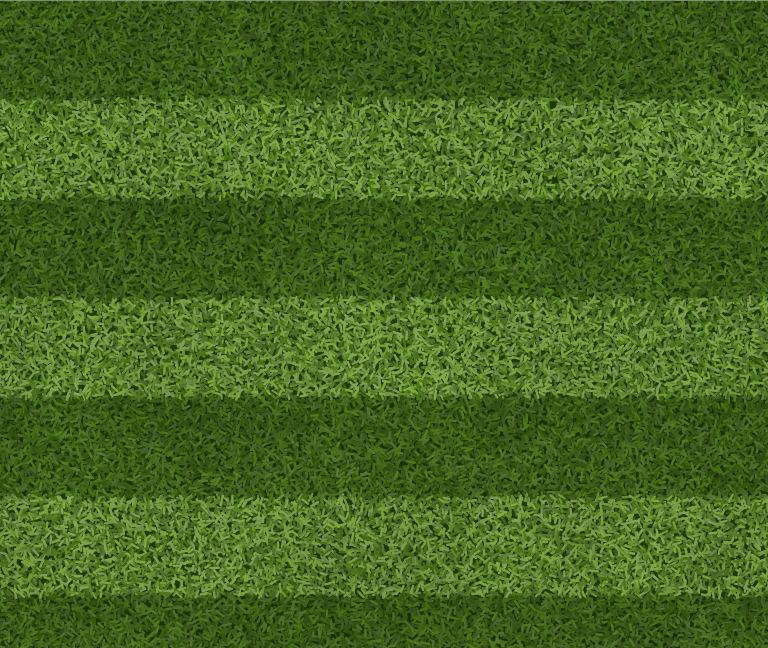
A WebGL 1 fragment shader for this texture:

```glsl
precision highp float;
// Mown lawn: alternating dark and light horizontal bands of short, tangled grass blades.

uniform vec2 u_resolution;

const float BAND_HEIGHT = 0.1533;   // in canvas heights
const float CELLS = 112.0;          // blade cells per canvas height
const float BLADE_HALF_WIDTH = 0.2; // in cells
const float RIM_HEIGHT = 0.0018;

const vec3 SHADOW = vec3(0.07, 0.17, 0.01);
const vec3 DEEP = vec3(0.19, 0.31, 0.05);
const vec3 LEAF = vec3(0.29, 0.45, 0.09);
const vec3 BRIGHT = vec3(0.49, 0.65, 0.25);
const vec3 DRY_SHIFT = vec3(0.01, -0.03, 0.09);
const vec3 RIM = vec3(0.56, 0.61, 0.52);

// Four random values from a 2D point
vec4 hash4(vec2 p) {
  vec4 q = fract(p.xyxy * vec4(0.1031, 0.1030, 0.0973, 0.1099));
  q += dot(q, q.wzxy + 33.33);
  return fract((q.xxyz + q.yzzw) * q.zywx);
}

// Smooth value noise
float noise(vec2 p) {
  vec2 i = floor(p);
  vec2 f = fract(p);
  f = f * f * (3.0 - 2.0 * f);
  float low = mix(hash4(i).x, hash4(i + vec2(1.0, 0.0)).x, f.x);
  float high = mix(hash4(i + vec2(0.0, 1.0)).x, hash4(i + vec2(1.0)).x, f.x);
  return mix(low, high, f.y);
}

// Distance to a segment through the origin
float segment(vec2 p, vec2 dir, float halfLength) {
  float along = clamp(dot(p, dir), -halfLength, halfLength);
  return length(p - dir * along);
}

// Brightness of the mown band at height y; bands are counted from the top
float bandLight(float y, float blur) {
  float band = (1.0 - y) / BAND_HEIGHT;
  float cycle = mod(band, 2.0);
  float edge = blur / BAND_HEIGHT;
  float light = smoothstep(1.0 - edge, 1.0 + edge, cycle)
              - smoothstep(2.0 - edge, 2.0, cycle);
  float dark = mix(0.58, 0.65, fract(band));
  return mix(dark, 1.0, light);
}

// Green ramp from shadow to lit tip, with a duller dry variant
vec3 grassColor(float tone, float dryness) {
  vec3 color = mix(SHADOW, DEEP, smoothstep(0.0, 0.36, tone));
  color = mix(color, LEAF, smoothstep(0.32, 0.68, tone));
  color = mix(color, BRIGHT, smoothstep(0.62, 1.08, tone));
  return color + DRY_SHIFT * dryness * smoothstep(0.15, 0.6, tone);
}

// Paint one layer of randomly turned blades over the color below
vec3 bladeLayer(vec3 color, vec2 p, float depth, vec2 seed, float pixel) {
  vec2 grid = p * CELLS + seed * 0.37;
  vec2 home = floor(grid);
  float soft = 0.6 * pixel * CELLS;
  for (int y = -1; y <= 1; y++) {
    for (int x = -1; x <= 1; x++) {
      vec2 cell = home + vec2(float(x), float(y));
      vec4 place = hash4(cell + seed + 17.0);
      vec4 look = hash4(cell + seed + 291.0);
      vec2 root = cell + place.xy;
      float angle = 3.14159 * place.z;
      vec2 dir = vec2(cos(angle), sin(angle));
      float d = segment(grid - root, dir, mix(0.35, 0.7, place.w));
      float cover = 1.0 - smoothstep(-soft, soft, d - BLADE_HALF_WIDTH);

      // Each blade takes its light from the band in which it is rooted
      float rootY = (root.y - seed.y * 0.37) / CELLS;
      float tone = 0.34 + 0.25 * depth + 0.62 * look.x;
      tone *= bandLight(rootY, 0.002);
      float dryness = smoothstep(0.3, 0.9, look.y);
      color = mix(color, grassColor(tone, dryness), cover);
    }
  }
  return color;
}

void main() {
  vec2 p = gl_FragCoord.xy / u_resolution.y;
  float pixel = 1.0 / u_resolution.y;

  // Shaded ground, then three layers of blades
  vec3 color = grassColor(0.15 * bandLight(p.y, 0.002), 0.0);
  for (int i = 0; i < 3; i++) {
    float layer = float(i);
    vec2 seed = vec2(137.0, 211.0) * (layer + 1.0);
    color = bladeLayer(color, p, layer * 0.5, seed, pixel);
  }

  // Faint uneven growth
  float patches = 0.6 * noise(p * 9.0 + 5.0) + 0.4 * noise(p * 27.0 + 40.0);
  color *= 0.93 + 0.14 * patches;

  // Thin pale rim along the top edge
  float rim = smoothstep(-0.5 * pixel, 0.5 * pixel, p.y - 1.0 + RIM_HEIGHT);
  color = mix(color, RIM, 0.8 * rim);

  gl_FragColor = vec4(color, 1.0);
}
```
